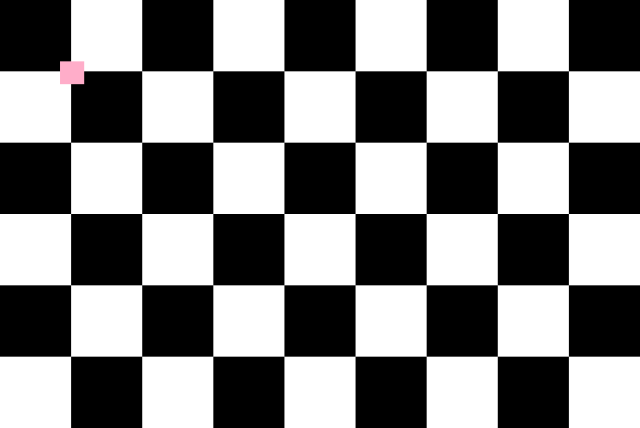
A Shadertoy shader for this pattern:

```glsl
// Black and white checkerboard, nine by six squares, with one small pink patch.

const float PI = 3.14159;

// Signed checker: +1 on white squares, -1 on black, smooth across one pixel
float checker(vec2 p, vec2 pixel) {
    vec2 wave = clamp(sin(PI * p) / (0.5 * PI * pixel), -1.0, 1.0);
    return wave.x * wave.y;
}

// Coverage of an axis-aligned box with one-pixel soft edges
float boxMask(vec2 p, vec2 center, vec2 halfSize, vec2 pixel) {
    vec2 cover = clamp((halfSize - abs(p - center)) / pixel + 0.5, 0.0, 1.0);
    return cover.x * cover.y;
}

void mainImage(out vec4 fragColor, in vec2 fragCoord) {
    // One unit per square, origin at the lower left
    vec2 pixel = vec2(9.0, 6.0) / iResolution.xy;
    vec2 p = fragCoord * pixel;

    vec3 color = vec3(0.5 + 0.5 * checker(p, pixel));

    // Pink patch over the upper left crossing
    float patchMask = boxMask(p, vec2(1.014, 4.98), vec2(0.17, 0.16), pixel);
    color = mix(color, vec3(1.0, 0.68, 0.79), patchMask);

    fragColor = vec4(color, 1.0);
}
```
